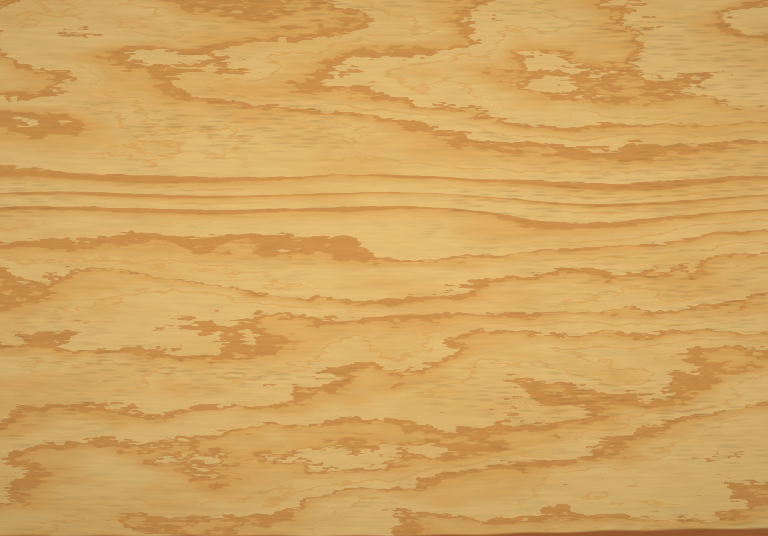
Reproduce this texture procedurally as a Shadertoy shader.

```glsl
const vec3 PALE_WOOD = vec3(0.880, 0.726, 0.450);
const vec3 AMBER_WOOD = vec3(0.850, 0.630, 0.330);
const vec3 LATE_WOOD = vec3(0.795, 0.557, 0.288);
const vec3 EDGE_BROWN = vec3(0.52, 0.27, 0.12);
const vec2 GRAIN_SCALE = vec2(5.0, 19.0);
const vec2 FRAY_SCALE = vec2(28.0, 85.0);
const vec2 FIBRE_SCALE = vec2(8.0, 150.0);
const float SEAM_HEIGHT = 0.635;
const float LATE_START = 0.79;
const float WAVE_AMOUNT = 1.0;
const float FRAY_AMOUNT = 0.46;
const float VEIN_STRENGTH = 0.65;
const float FIBRE_CONTRAST = 0.065;
const float STREAK_CONTRAST = 0.07;
const float RIM_SHADE = 0.24;

vec2 hash2(vec2 cell) {
    vec2 k = vec2(dot(cell, vec2(127.1, 311.7)), dot(cell, vec2(269.5, 183.3)));
    return fract(sin(k) * 43758.55);
}

// Distance to the nearest scattered cell point
float cellular(vec2 p) {
    vec2 base = floor(p);
    float nearest = 4.0;
    for (int y = -1; y <= 1; y++) {
        for (int x = -1; x <= 1; x++) {
            vec2 cell = base + vec2(x, y);
            vec2 d = cell + hash2(cell) - p;
            nearest = min(nearest, dot(d, d));
        }
    }
    return sqrt(nearest);
}

// Layered, mutually bent sines
float waves(vec2 p) {
    float sum = 0.0;
    float amp = 0.5;
    for (int i = 0; i < 6; i++) {
        float bend = 1.5 * sin(0.8 * p.y + float(i));
        sum += amp * sin(p.x + bend) * cos(p.y + sin(0.7 * p.x));
        p = mat2(0.8, 0.6, -0.6, 0.8) * p * 1.75 + 1.3;
        amp *= 0.58;
    }
    return sum;
}

// How freely the rings wander away from the tight seam
float looseness(float v) {
    return smoothstep(0.01, 0.16, abs(v));
}

// Growth-ring height: a tight seam, tongues above it, slanted bands below
float ringField(vec2 p, float v) {
    float above = smoothstep(0.03, 0.26, v);
    float below = smoothstep(0.0, 0.4, -v);

    float h = 1.3 * tanh(26.0 * v) + 2.0 * clamp(v, 0.0, 0.12);
    float zigzag = 0.07 * sin(30.0 * v + 2.0 * sin(3.0 * p.x));
    h += 2.9 * above * (p.x - 0.9 * v + zigzag);
    h += 8.5 * min(v, 0.0) - 1.7 * below * p.x;

    // Long eye under the seam
    vec2 eye = (p - vec2(0.95, 0.56)) / vec2(0.32, 0.035);
    h += 0.6 * exp(-dot(eye, eye));
    return h + WAVE_AMOUNT * mix(0.10, 1.0, looseness(v)) * waves(p * GRAIN_SCALE);
}

void mainImage(out vec4 fragColor, in vec2 fragCoord) {
    vec2 uv = fragCoord / iResolution.xy;
    vec2 p = fragCoord / iResolution.y;
    float v = p.y - SEAM_HEIGHT - 0.008 * sin(4.0 * p.x) - 0.006 * sin(9.0 * p.x + 1.0);

    // Ragged, fibre-aligned offsets roughen the ring borders
    float fray = 0.45 * cellular(p * FRAY_SCALE) + 0.3 * cellular(p * FRAY_SCALE * 2.1)
               + 0.25 * cellular(p * FRAY_SCALE * vec2(0.8, 2.6)) - 0.5;
    float broad = ringField(p, v);
    float h = broad + FRAY_AMOUNT * mix(0.2, 1.0, looseness(v)) * fray;

    // Each ring warms slowly, darkens, then ends at a crisp edge
    float soft = clamp(fwidth(h), 0.03, 0.2);
    float ring = fract(h);
    float ringEnd = 1.0 - smoothstep(1.0 - soft, 1.0, ring);
    float patchiness = waves(p * vec2(6.0, 13.0) + 7.0);
    float start = LATE_START + 0.20 * patchiness;
    float late = smoothstep(start - soft, start + soft, ring) * ringEnd;

    // Warm stain leads into each dark band without its ragged outline
    float calmRing = fract(broad);
    float calmSoft = clamp(3.0 * fwidth(broad), 0.08, 0.3);
    float calmEnd = 1.0 - smoothstep(1.0 - calmSoft, 1.0, calmRing);
    float halo = smoothstep(start - 0.45, start + 0.08, calmRing) * calmEnd;
    vec3 color = mix(PALE_WOOD, AMBER_WOOD, 0.80 * halo);

    // Thin broken veins run midway between the main bands
    float veinWidth = max(0.05, 1.5 * fwidth(broad));
    float veinRing = fract(broad + 0.25 * fray) - 0.36 - 0.08 * patchiness;
    float vein = 1.0 - smoothstep(0.0, veinWidth, abs(veinRing));
    vein *= smoothstep(-0.15, 0.25, waves(p * vec2(4.0, 9.0) + 11.0));
    color = mix(color, AMBER_WOOD, VEIN_STRENGTH * vein);

    // Cloudy tone, strongest in the pale wood
    float cloud = waves(p * vec2(7.0, 24.0) + 3.0);
    color = mix(color, AMBER_WOOD, 0.40 * smoothstep(-0.25, 0.7, cloud));
    color = mix(color, LATE_WOOD, 0.90 * late);

    // Fine horizontal fibres in two widths
    vec2 drift = vec2(0.0, 2.0 * sin(2.0 * p.x));
    float fibre = 0.6 * cellular(p * FIBRE_SCALE + drift)
                + 0.4 * cellular(p * FIBRE_SCALE * vec2(2.5, 0.6) + drift);
    color *= 1.0 - FIBRE_CONTRAST * (fibre - 0.45);

    // Short dark pore streaks gathered in loose groups
    float pore = cellular(p * vec2(16.0, 125.0) + 5.0);
    float group = smoothstep(-0.1, 0.5, waves(p * vec2(5.0, 15.0) + 19.0));
    color *= 1.0 - STREAK_CONTRAST * group * (1.0 - smoothstep(0.10, 0.40, pore));

    // Light falls off toward the rim, most at the bottom
    vec2 rim = (uv - vec2(0.52, 0.58)) * vec2(1.0, 1.1);
    color *= 1.008 - RIM_SHADE * dot(rim, rim);

    // Worn lower edge
    float lip = 0.014 * smoothstep(0.45, 1.0, uv.x) + 0.001 * sin(40.0 * p.x);
    color = mix(color, EDGE_BROWN, 0.8 * (1.0 - smoothstep(lip - 0.003, lip + 0.003, p.y)));

    fragColor = vec4(color, 1.0);
}
```
